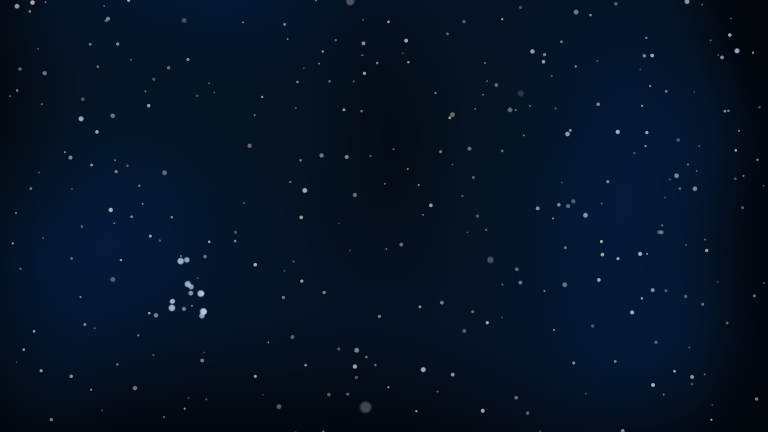
Give the GLSL for this texture, as a Shadertoy shader.

```glsl
// A deep night sky: soft blue and teal glows over near-black navy,
// scattered with small soft star discs. Stars come from jittered cell
// layers, plus one tight cluster; sine waves warp the glows.

const vec3 NIGHT = vec3(0.006, 0.022, 0.045);
const vec3 NAVY  = vec3(0.018, 0.070, 0.140);
const vec3 BLUE  = vec3(0.014, 0.102, 0.225);
const vec3 TEAL  = vec3(0.022, 0.078, 0.122);
const vec3 COOL_STAR = vec3(0.74, 0.83, 0.90);
const vec3 WARM_STAR = vec3(0.92, 0.84, 0.78);

const int   STAR_LAYERS  = 5;
const float STAR_CELL    = 0.105;   // cell size, in canvas heights
const float STAR_CHANCE  = 0.32;
const float STAR_RADIUS  = 0.0062;
const float BOKEH_CELL   = 0.27;
const float BOKEH_CHANCE = 0.24;
const float BOKEH_RADIUS = 0.014;
const int   CLUSTER_STARS  = 14;
const vec2  CLUSTER_CENTER = vec2(0.435, 0.325);
const float CLUSTER_RADIUS = 0.08;
const vec2  DENSE_CENTER   = vec2(1.42, 0.64);

vec3 hash3(vec2 p) {
    vec3 q = fract(p.xyx * vec3(0.1031, 0.1030, 0.0973));
    q += dot(q, q.yxz + 33.33);
    return fract((q.xxy + q.yzz) * q.zyx);
}

// Soft elliptical light around a center
float glow(vec2 p, vec2 center, vec2 size) {
    vec2 d = (p - center) / size;
    return exp(-dot(d, d));
}

// Disc with a soft rim, at least about a pixel wide
float softDisc(float dist, float radius) {
    float rim = max(radius * 0.4, 0.7 / iResolution.y);
    return 1.0 - smoothstep(radius - rim, radius + rim * 0.6, dist);
}

vec3 starTint(float pick) {
    return mix(COOL_STAR, WARM_STAR, smoothstep(0.35, 0.9, pick));
}

// Background sky with dim borders and broad colored glows
vec3 sky(vec2 p, float width) {
    vec2 w = p + 0.025 * sin(p.yx * vec2(7.0, 5.0) + vec2(0.5, 2.0))
               + 0.012 * sin(p.yx * vec2(13.0, 11.0) + 1.3);
    float sides = smoothstep(-0.08, 0.22, w.x)
                * (1.0 - smoothstep(width - 0.22, width - 0.02, w.x));
    float ground = smoothstep(-0.12, 0.30, w.y);
    float valley = glow(w, vec2(0.88, 0.68), vec2(0.16, 0.26));
    vec3 col = mix(NIGHT, NAVY, sides * ground * (1.0 - 0.65 * valley));

    float teal = glow(w, vec2(0.42, 0.70), vec2(0.34, 0.22))
               + glow(w, vec2(1.13, 0.66), vec2(0.15, 0.24));
    col = mix(col, TEAL, 0.75 * min(teal, 1.0));

    float blue = glow(w, vec2(0.24, 0.42), vec2(0.27, 0.24))
               + glow(w, vec2(1.43, 0.53), vec2(0.21, 0.36))
               + 0.8 * glow(w, vec2(0.52, 1.04), vec2(0.28, 0.17))
               + 0.5 * glow(w, vec2(1.52, 0.17), vec2(0.20, 0.16));
    return mix(col, BLUE, 0.95 * min(blue, 1.0));
}

// One layer of jittered cells, each holding at most one disc
vec4 starLayer(vec2 p, float cell, float chance, float radius, float seed) {
    vec2 q = p / cell + seed * vec2(3.37, 5.71);
    vec2 id = floor(q);
    vec3 place = hash3(id + seed * 17.0);
    vec3 look = hash3(id + seed * 29.0 + 71.0);
    vec2 center = mix(vec2(0.08), vec2(0.92), place.xy);
    float size = radius * mix(0.38, 1.0, look.x * look.x);
    float disc = softDisc(length(fract(q) - center) * cell, size);
    float light = mix(0.35, 0.85, look.y) * mix(0.7, 1.0, look.x);
    return vec4(starTint(look.z), disc * light * step(place.z, chance));
}

void mainImage(out vec4 fragColor, in vec2 fragCoord) {
    vec2 p = fragCoord / iResolution.y;
    vec3 col = sky(p, iResolution.x / iResolution.y);

    // Faint large out-of-focus discs
    vec4 bokeh = starLayer(p, BOKEH_CELL, BOKEH_CHANCE, BOKEH_RADIUS, 9.0);
    col = mix(col, bokeh.rgb, bokeh.a * 0.55);

    // Scattered stars, denser toward the right-hand glow
    float density = STAR_CHANCE
                  + 0.30 * glow(p, DENSE_CENTER, vec2(0.24, 0.24));
    for (int i = 0; i < STAR_LAYERS; i++) {
        float seed = float(i) + 1.0;
        float cell = STAR_CELL * (0.82 + 0.09 * float(i));
        vec4 star = starLayer(p, cell, density, STAR_RADIUS, seed);
        col = mix(col, star.rgb, star.a);
    }

    // Tight cluster of brighter stars
    for (int i = 0; i < CLUSTER_STARS; i++) {
        vec3 h = hash3(vec2(float(i) * 7.0 + 3.0, 41.0));
        float angle = 6.2832 * h.x;
        vec2 center = CLUSTER_CENTER
                    + CLUSTER_RADIUS * sqrt(h.y) * vec2(0.6 * cos(angle), sin(angle));
        float disc = softDisc(length(p - center), mix(0.004, 0.0085, h.z));
        col = mix(col, COOL_STAR, disc * mix(0.5, 0.85, h.z));
    }

    fragColor = vec4(col, 1.0);
}
```
